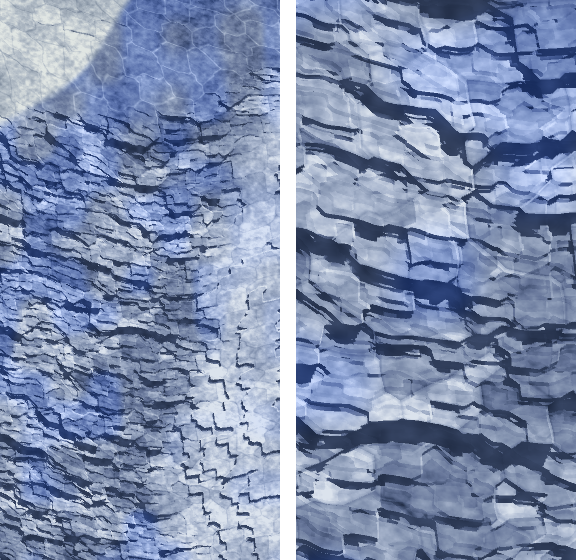
Left: the whole. Right: its middle third, enlarged.
This texture is drawn by a WebGL 1 fragment shader. Its source:

```glsl
precision highp float;
// A blue slate cliff: angular blocks in three sizes form a stepped height field,
// lit from the upper right by a short shadow march. Regional masks blend broken
// ledges, a pale smooth face and a seamed crown; tone then indexes a colour ramp.

uniform vec2 u_resolution;

const vec3 INK   = vec3(0.07, 0.11, 0.19);
const vec3 DEEP  = vec3(0.25, 0.31, 0.44);
const vec3 SLATE = vec3(0.40, 0.46, 0.60);
const vec3 STONE = vec3(0.53, 0.59, 0.70);
const vec3 PALE  = vec3(0.68, 0.73, 0.82);
const vec3 CHALK = vec3(0.86, 0.89, 0.93);
const vec3 BLUE_TINT = vec3(-0.05, -0.02, 0.07);
const vec3 WARM_TINT = vec3(0.02, 0.01, -0.04);

const vec2 SLAB_DENSITY  = vec2(9.0, 13.0);   // blocks per canvas width
const vec2 BLOCK_DENSITY = vec2(17.0, 32.0);
const vec2 CHIP_DENSITY  = vec2(36.0, 70.0);
const vec3 RELIEF = vec3(0.030, 0.020, 0.010); // slab, block, chip heights
const float LEDGE_RELIEF = 0.018;
const float OVERHANG = 0.6;
const vec2 LIGHT = vec2(0.41, 0.91);
const float SHADOW_STEP = 0.005;
const float SHADOW_SOFTNESS = 0.007;

vec2 hash22(vec2 p) {
  vec3 a = fract(p.xyx * vec3(0.1031, 0.1030, 0.0973));
  a += dot(a, a.yzx + 33.33);
  return fract((a.xx + a.yz) * a.zy);
}

float noise(vec2 p) {
  vec2 i = floor(p), f = fract(p);
  f = f * f * (3.0 - 2.0 * f);
  float low = mix(hash22(i).x, hash22(i + vec2(1.0, 0.0)).x, f.x);
  float high = mix(hash22(i + vec2(0.0, 1.0)).x, hash22(i + 1.0).x, f.x);
  return mix(low, high, f.y);
}

float fbm(vec2 p) {
  float sum = 0.0, weight = 0.53;
  for (int i = 0; i < 4; i++) {
    sum += weight * noise(p);
    p = p * 2.1 + 7.3;
    weight *= 0.5;
  }
  return sum;
}

// Regions: x = pale right face, y = crown, z = pale slab at the upper left.
vec3 regions(vec2 p) {
  float wobble = noise(p * 5.0) - 0.5;
  float face = p.x - 0.62 - 0.12 * p.y * p.y + 0.16 * wobble;
  float crown = p.y - 1.54 - 0.2 * p.x * p.x + 0.12 * wobble;
  float slab = p.y - 1.52 - 0.35 * p.x - 1.5 * p.x * p.x + 0.10 * wobble;
  return smoothstep(vec3(-0.12, -0.05, -0.03), vec3(0.12, 0.05, 0.03),
                    vec3(face, crown, slab));
}

// Bedding dips to a valley right of centre, and falls rightwards at the crown.
vec2 bedding(vec2 p) {
  float valley = 0.25 * sqrt((p.x - 0.62) * (p.x - 0.62) + 0.02);
  float fall = 0.057 - 0.3 * (p.x - 0.8);
  float rise = mix(valley, fall, smoothstep(1.4, 1.9, p.y));
  vec2 warp = 0.03 * vec2(noise(p * 6.0), noise(p * 6.0 + 31.0))
            + 0.006 * vec2(noise(p * 38.0), noise(p * 38.0 + 57.0));
  return vec2(p.x + 0.1 * p.y, p.y - rise) + warp;
}

// Square-metric cells: x = height, y = face tone, z = seam distance, w = site id.
vec4 blocks(vec2 q, vec2 density, out vec2 site) {
  vec2 g = q * density, nearest = vec2(0.0), id = vec2(0.0);
  float first = 9.0, second = 9.0;
  for (int j = -1; j <= 1; j++) {
    for (int i = -1; i <= 1; i++) {
      vec2 cell = floor(g) + vec2(float(i), float(j));
      vec2 centre = cell + 0.1 + 0.8 * hash22(cell + density);
      vec2 d = abs(g - centre);
      float dist = max(d.x, d.y);
      if (dist < first) {
        second = first; first = dist;
        nearest = centre; id = cell;
      } else second = min(second, dist);
    }
  }
  site = nearest / density;
  vec2 r = hash22(id + density.yx + 11.0);
  return vec4(r.x - OVERHANG * (g.y - nearest.y), r.y - 0.5, second - first, id.x);
}

// x = height, y = facet tone, z = seam strength.
vec3 cliff(vec2 p, vec3 region) {
  vec2 q = bedding(p), site, unused;
  vec4 slab = blocks(q, SLAB_DENSITY, unused);
  vec4 block = blocks(q, BLOCK_DENSITY, site);
  vec4 chip = blocks(q, CHIP_DENSITY, unused);
  float rough = mix(1.0, 0.16, max(region.x, region.y));
  float ledge = floor(5.0 * (noise(site * vec2(3.0, 2.5)) + 0.5 * site.x));
  float height = rough * dot(RELIEF, vec3(slab.x, block.x, chip.x))
               + LEDGE_RELIEF * ledge * (1.0 - region.y);
  float tone = dot(vec3(0.45, 0.35, 0.2), vec3(slab.y, block.y, chip.y));
  return vec3(height, tone * (0.35 + 0.65 * rough), 1.0 - smoothstep(0.0, 0.07, slab.z));
}

vec3 ramp(float tone) {
  float k = clamp(tone, 0.0, 1.0) * 5.0;
  vec3 c = mix(INK, DEEP, clamp(k, 0.0, 1.0));
  c = mix(c, SLATE, clamp(k - 1.0, 0.0, 1.0));
  c = mix(c, STONE, clamp(k - 2.0, 0.0, 1.0));
  c = mix(c, PALE, clamp(k - 3.0, 0.0, 1.0));
  return mix(c, CHALK, clamp(k - 4.0, 0.0, 1.0));
}

vec3 shade(vec2 p) {
  vec3 region = regions(p), rock = cliff(p, region);
  float block = 0.0;
  for (int i = 1; i <= 6; i++) {
    float reach = SHADOW_STEP * float(i);
    block = max(block, cliff(p + LIGHT * reach, region).x - rock.x - reach);
  }
  float shadow = smoothstep(0.0, SHADOW_SOFTNESS, block);
  float rim = clamp((rock.x - cliff(p + LIGHT * 0.005, region).x) / 0.016, 0.0, 1.0);

  // Regional tone, facets, stains, grain, seams, then light and shadow.
  float tone = mix(0.58, 0.86, region.x);
  tone = mix(mix(tone, 0.43, region.y), 0.84, region.z);
  float stain = fbm(p * vec2(9.0, 6.0)) - 0.5;
  float grain = fbm(p * vec2(70.0, 90.0)) - 0.5;
  tone += 0.75 * rock.y + 0.4 * stain + 0.4 * grain + 0.25 * rim;
  tone += rock.z * mix(-0.12, 0.2, region.y * (1.0 - region.z));
  tone = mix(tone, 0.04 + 0.1 * noise(p * 60.0), 0.92 * shadow);
  float blue = smoothstep(0.4, 0.75, noise(p * 8.0 + 3.0)) * (1.0 - region.z);
  return ramp(tone) + BLUE_TINT * blue * (1.0 - 0.6 * region.x) + WARM_TINT * region.z;
}

void main() {
  vec2 offset = vec2(0.25, -0.25);
  vec3 colour = shade((gl_FragCoord.xy + offset) / u_resolution.x)
              + shade((gl_FragCoord.xy - offset) / u_resolution.x);
  gl_FragColor = vec4(0.5 * colour, 1.0);
}
```
